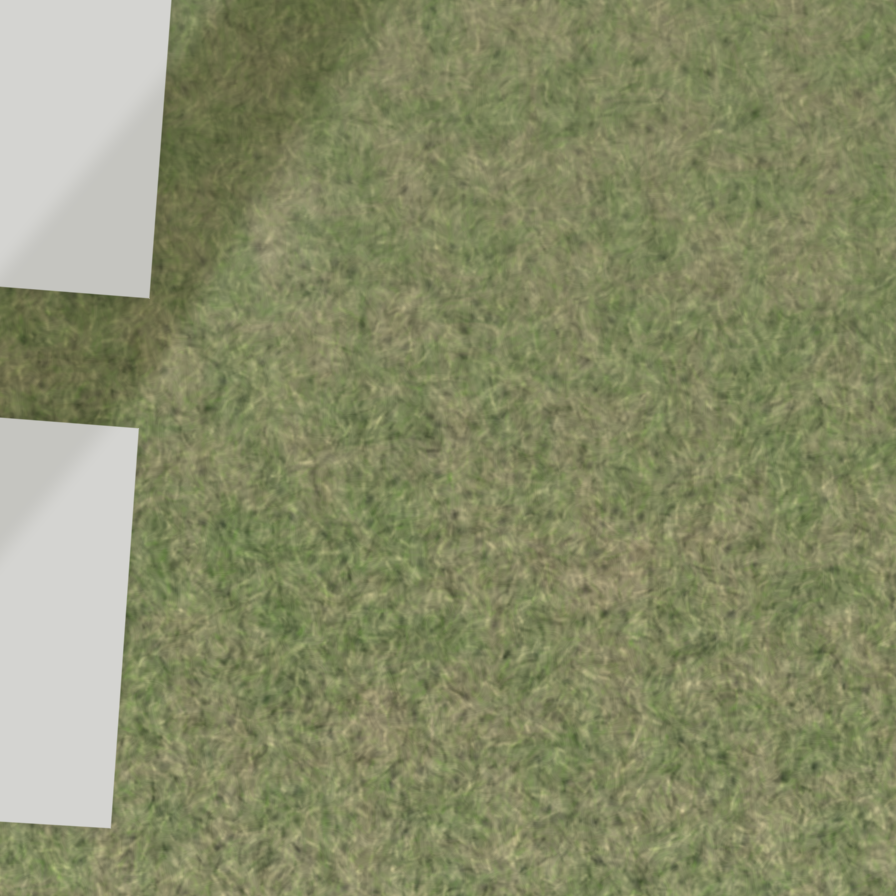
A WebGL 2 fragment shader for this texture:

```glsl
#version 300 es
precision highp float;
// Short dry lawn with two pale stone slabs at the left, crossed by a soft diagonal shadow.
uniform vec2 u_resolution;
out vec4 outColor;

// Colours
const vec3 LAWN = vec3(0.507, 0.520, 0.380);
const vec3 LUSH_SHIFT = vec3(-0.055, -0.020, -0.045);
const vec3 WORN_SHIFT = vec3(0.040, 0.012, 0.025);
const vec3 PALE_SHIFT = vec3(0.060, 0.055, 0.060);
const vec3 STRAW_BLADE = vec3(0.175, 0.155, 0.120);
const vec3 GREEN_BLADE = vec3(-0.005, 0.045, -0.030);
const vec3 DARK_BLADE = vec3(-0.140, -0.135, -0.105);
const vec3 SOIL_GAP = vec3(-0.120, -0.120, -0.075);
const vec3 STONE = vec3(0.830, 0.830, 0.818);
const vec3 STONE_SHADE = vec3(0.930, 0.930, 0.922);
const vec3 LAWN_SHADE = vec3(0.805, 0.810, 0.745);

// Grass
const int BLADE_LAYERS = 9;
const float FIRST_GRID = 40.0;
const float GRID_STEP = 7.0;
const float BLADE_WIDTH = 0.0046;
const float BLADE_STRENGTH = 0.37;
const float LEAN_JITTER = 1.9;
const float TUFT_LEAN = 0.8;
const float GAP_GRID = 56.0;
const float TUFT_TONE = 0.040;
const float PATCH_STRENGTH = 0.70;

// Shadow band, measured along y - slope * x
const float SHADOW_SLOPE = 1.2;
const float SHADOW_LOW = 0.380;
const float SHADOW_HIGH = 0.694;
const float SHADOW_BLUR = 0.026;
const float SHADOW_TAPER = 0.42;

vec4 hash4(vec2 cell) {
    vec4 h = fract(cell.xyxy * vec4(0.1031, 0.1030, 0.0973, 0.1099));
    h += dot(h, h.wzxy + 33.33);
    return fract((h.xxyz + h.yzzw) * h.zywx);
}

// Distance to the line a-b, positive on its left
float leftOf(vec2 p, vec2 a, vec2 b) {
    vec2 d = normalize(b - a);
    return d.x * (p.y - a.y) - d.y * (p.x - a.x);
}

float slabs(vec2 p) {
    vec2 upperCorner = vec2(0.1667, 0.667), lowerCorner = vec2(0.1237, 0.0755), lowerTop = vec2(0.155, 0.522);
    float upper = min(leftOf(p, vec2(0.0, 0.680), upperCorner), leftOf(p, upperCorner, vec2(0.1914, 1.0)));
    float lower = min(leftOf(p, vec2(0.0, 0.083), lowerCorner), leftOf(p, lowerCorner, lowerTop));
    return max(upper, min(lower, leftOf(p, lowerTop, vec2(0.0, 0.534))));
}

float softSpot(vec2 p, vec2 centre, vec2 radius) {
    vec2 q = (p - centre) / radius;
    return exp(-dot(q, q));
}

// Layered, warped sines in about -1..1
float mottle(vec2 p) {
    float sum = 0.0, weight = 0.5;
    for (int i = 0; i < 5; i++) {
        p = mat2(0.8, 0.6, -0.6, 0.8) * p + 1.7;
        p += 0.6 * sin(p.yx * 1.3);
        sum += weight * sin(p.x) * sin(p.y + 0.8);
        p *= 1.75;
        weight *= 0.72;
    }
    return sum;
}

// Soft curved blades over one grid, leaning together in tufts, summed as colour offsets
vec3 bladeLayer(vec2 p, float grid, float seed, float width) {
    vec2 home = floor(p * grid);
    vec3 sum = vec3(0.0);
    for (int k = 0; k < 9; k++) {
        vec2 cell = home + vec2(k % 3 - 1, k / 3 - 1);
        vec4 h = hash4(cell + seed * 71.0), g = hash4(cell + seed * 71.0 + 400.0);
        vec2 root = cell / grid;
        float lean = (h.z - 0.5) * LEAN_JITTER + TUFT_LEAN * sin(root.x * 41.0 + 3.0 * sin(root.y * 33.0));
        vec2 q = p * grid - cell - h.xy;
        q = mat2(cos(lean), sin(lean), -sin(lean), cos(lean)) * q;
        q.x += (g.x - 0.5) * 0.6 * q.y * q.y;
        float d = length(vec2(q.x, max(abs(q.y) - mix(0.1, 0.6, g.y), 0.0))) / grid;
        vec3 tint = h.w < 0.36 ? STRAW_BLADE : (h.w < 0.62 ? GREEN_BLADE : DARK_BLADE);
        sum += tint * mix(0.2, 1.0, g.z) * (1.0 - smoothstep(0.0, width * mix(0.6, 1.2, g.w), d));
    }
    return sum;
}

// Cellular noise: scattered dark holes between tufts
float soilGaps(vec2 p) {
    vec2 home = floor(p * GAP_GRID);
    float gap = 0.0;
    for (int k = 0; k < 9; k++) {
        vec2 cell = home + vec2(k % 3 - 1, k / 3 - 1);
        vec4 h = hash4(cell + 913.0);
        gap = max(gap, step(0.6, h.z) * h.w * (1.0 - smoothstep(0.0, 0.5, length(p * GAP_GRID - cell - h.xy))));
    }
    return gap;
}

void main() {
    vec2 p = gl_FragCoord.xy / u_resolution;
    float pixel = 1.0 / min(u_resolution.x, u_resolution.y);
    // Broad tones: mottling, lush and worn areas, paler foreground
    vec3 lawn = LAWN + PATCH_STRENGTH * mix(LUSH_SHIFT, WORN_SHIFT, smoothstep(-0.7, 0.7, mottle(p * 30.0)));
    lawn += LUSH_SHIFT * (0.6 * softSpot(p, vec2(0.33, 0.35), vec2(0.16, 0.10)) + 0.35 * softSpot(p, vec2(0.85, 0.52), vec2(0.18, 0.12)));
    lawn += WORN_SHIFT * (0.8 * softSpot(p, vec2(0.69, 0.39), vec2(0.15, 0.09)) + 0.6 * softSpot(p, vec2(0.42, 0.19), vec2(0.12, 0.08)));
    lawn += PALE_SHIFT * (0.7 * softSpot(p, vec2(0.31, 0.73), vec2(0.07, 0.09)) + 0.3 * (1.0 - smoothstep(0.0, 0.25, p.y)));
    // Gaps, tufts and blades, crisper towards the bottom
    vec3 detail = SOIL_GAP * soilGaps(p) + TUFT_TONE * mottle(p * 75.0 + 9.0);
    for (int i = 0; i < BLADE_LAYERS; i++) {
        float layer = float(i);
        detail += BLADE_STRENGTH * bladeLayer(p, FIRST_GRID + GRID_STEP * layer, layer + 1.0, max(BLADE_WIDTH, 1.6 * pixel));
    }
    lawn += detail * mix(1.1, 0.7, smoothstep(0.2, 0.95, p.y));
    // Shadow band, tapering and blurring on the rough grass
    float along = p.y - SHADOW_SLOPE * p.x, beyond = max(p.x - 0.17, 0.0);
    float low = SHADOW_LOW + SHADOW_TAPER * beyond, blur = SHADOW_BLUR + 0.22 * beyond;
    float shade = smoothstep(low - blur, low + blur, along);
    shade *= 1.0 - smoothstep(SHADOW_HIGH - SHADOW_BLUR, SHADOW_HIGH + SHADOW_BLUR, along);
    lawn *= mix(vec3(1.0), LAWN_SHADE, shade);
    // Slabs with a thin contact shadow
    float slab = slabs(p);
    lawn *= 1.0 - 0.10 * smoothstep(-0.012, 0.0, slab);
    vec3 stone = STONE * mix(vec3(1.0), STONE_SHADE, shade);
    outColor = vec4(clamp(mix(lawn, stone, smoothstep(-pixel, pixel, slab)), 0.0, 1.0), 1.0);
}
```
